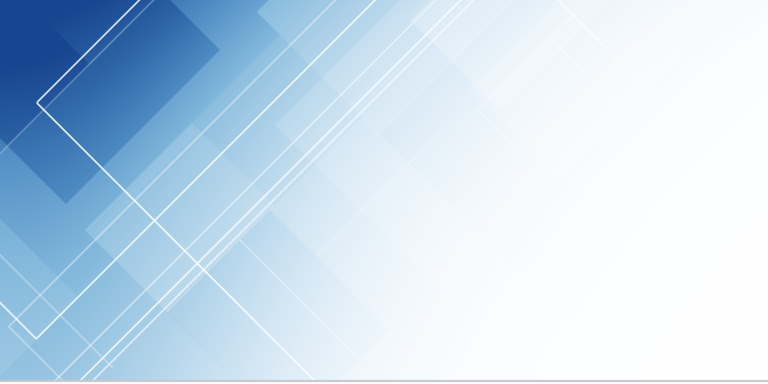
Write a Shadertoy shader that draws this background.

```glsl
// Overlapping diagonal glass panels and fine white lines on a blue-to-white fade.

// Lengths are in canvas heights; diagonal axes are u = x + depth, v = x - depth.
const float LINE_HALF_WIDTH = 0.0021;
const float DARKEST = 5.4;           // tone steps below white at the top left
const float FADE_ACROSS = 0.9;
const float FADE_DOWN = 0.75;
const float FADE_CORNER = 1.3;
const float FAR = 4.0;
const vec3 LINE_COLOR = vec3(0.98, 0.995, 1.0);
const vec3 RULE_COLOR = vec3(0.78, 0.78, 0.80);

const int TONE_COUNT = 7;
const vec3 TONES[TONE_COUNT] = vec3[](
    vec3(0.09, 0.27, 0.56), vec3(0.18, 0.40, 0.66), vec3(0.32, 0.56, 0.77),
    vec3(0.51, 0.72, 0.86), vec3(0.68, 0.82, 0.91), vec3(0.84, 0.91, 0.96),
    vec3(0.995, 0.997, 1.0));

// Panel bounds: u min, v min, u max, v max
const int PANEL_COUNT = 10;
const vec4 PANELS[PANEL_COUNT] = vec4[](
    vec4(-FAR, -0.36, 0.703, 0.443), vec4(-FAR, -FAR, 0.404, 0.065),
    vec4(0.82, -0.378, FAR, 0.64),   vec4(1.25, -0.38, 1.87, 0.156),
    vec4(1.042, 0.39, 1.90, FAR),    vec4(0.70, 0.638, 1.341, FAR),
    vec4(1.12, 1.016, 1.589, FAR),   vec4(0.50, -FAR, 0.98, -0.57),
    vec4(1.45, 0.99, 1.93, FAR),     vec4(0.82, 0.18, 1.25, 0.64));
// Share of the depth of colour that each panel removes; negative deepens
const float PANEL_LIGHT[PANEL_COUNT] = float[](
    -0.17, -0.08, 0.16, -0.24, 0.13, 0.17, 0.22, 0.08, 0.16, -0.10);

// Lines: fixed coordinate, start, end, opacity
const int LINE_COUNT = 9;
const vec4 RISING[LINE_COUNT] = vec4[](
    vec4(0.363, -0.17, FAR, 0.90), vec4(0.977, -0.788, FAR, 0.90),
    vec4(0.873, -0.828, FAR, 0.45), vec4(1.135, -FAR, FAR, 0.55),
    vec4(1.200, -FAR, FAR, 0.90),  vec4(1.233, -FAR, FAR, 0.70),
    vec4(0.400, -FAR, FAR, 0.30),  vec4(1.531, 0.95, FAR, 0.35),
    vec4(1.490, 0.16, 0.80, 0.30));
const vec4 FALLING[LINE_COUNT] = vec4[](
    vec4(-0.172, 0.363, FAR, 0.95), vec4(-0.788, -FAR, 0.977, 0.90),
    vec4(-0.828, 0.873, FAR, 0.40), vec4(1.453, -FAR, 2.25, 0.85),
    vec4(1.333, 1.531, 2.03, 0.45), vec4(1.734, -FAR, 2.25, 0.40),
    vec4(-0.664, -FAR, 1.25, 0.35), vec4(0.000, 1.25, 1.87, 0.40),
    vec4(0.958, 1.54, 1.80, 0.40));

float panelMask(vec2 q, vec4 bounds, float aa) {
    vec2 inset = min(q - bounds.xy, bounds.zw - q);
    return smoothstep(-aa, aa, min(inset.x, inset.y) * 0.7071);
}

float lineMask(float across, float along, vec4 segment, float aa) {
    float d = abs(across - segment.x) * 0.7071;
    float body = 1.0 - smoothstep(max(LINE_HALF_WIDTH - aa, 0.0), LINE_HALF_WIDTH + aa, d);
    float inset = min(along - segment.y, segment.z - along) * 0.7071;
    return body * smoothstep(-aa, aa, inset) * segment.w;
}

vec3 toneColor(float tone) {
    vec3 color = TONES[0];
    for (int i = 1; i < TONE_COUNT; i++)
        color = mix(color, TONES[i], clamp(tone - float(i - 1), 0.0, 1.0));
    return color;
}

void mainImage(out vec4 fragColor, in vec2 fragCoord) {
    vec2 p = fragCoord / iResolution.y;
    float aa = 0.8 / iResolution.y;
    float x = p.x, depth = 1.0 - p.y;
    vec2 q = vec2(x + depth, x - depth);

    // Background fade
    float shade = DARKEST * exp(-FADE_ACROSS * x * x - FADE_DOWN * depth
                                - FADE_CORNER * x * x * depth);

    // Translucent panels
    for (int i = 0; i < PANEL_COUNT; i++)
        shade *= 1.0 - PANEL_LIGHT[i] * panelMask(q, PANELS[i], aa);
    vec3 color = toneColor(float(TONE_COUNT - 1) - shade);

    // Fine lines along both diagonals
    for (int i = 0; i < LINE_COUNT; i++) {
        color = mix(color, LINE_COLOR, lineMask(q.x, q.y, RISING[i], aa));
        color = mix(color, LINE_COLOR, lineMask(q.y, q.x, FALLING[i], aa));
    }

    // Bottom rule and margin
    color = mix(RULE_COLOR, color, smoothstep(0.0105 - aa, 0.0105 + aa, p.y));
    color = mix(vec3(1.0), color, smoothstep(0.005 - aa, 0.005 + aa, p.y));
    fragColor = vec4(color, 1.0);
}
```
